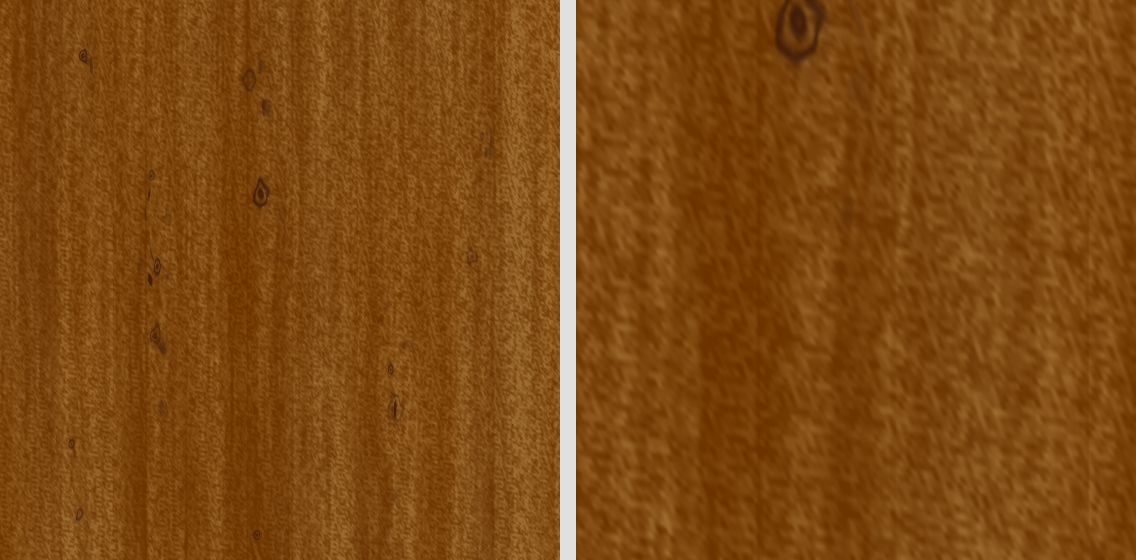
Left, the full canvas; right, a detail of the centre.
Write a WebGL 2 fragment shader that draws this texture.

```glsl
#version 300 es
precision highp float;

uniform vec2 u_resolution;
out vec4 fragColor;

#define BOARDS 11.0
#define STRIPS 5.0
#define KNOTS 13
#define KNOT_SIZE 0.017
#define BAND_CONTRAST 1.5
#define FIBRE_CONTRAST 1.7
#define SPECKLE_CONTRAST 3.5
#define RELIEF_CONTRAST 3.4
#define CRACK_DEPTH 0.85
#define WOOD_MEAN vec3(0.503, 0.294, 0.076)
#define WOOD_STEP vec3(0.036, 0.041, 0.035)
#define KNOT_COLOR vec3(0.22, 0.09, 0.03)

float hash(vec2 p) {
    return fract(sin(dot(p, vec2(127.1, 311.7))) * 43758.5453);
}

float noise(vec2 p) {
    vec2 cell = floor(p);
    vec2 f = fract(p);
    f = f * f * (3.0 - 2.0 * f);
    float low = mix(hash(cell), hash(cell + vec2(1.0, 0.0)), f.x);
    float high = mix(hash(cell + vec2(0.0, 1.0)), hash(cell + vec2(1.0, 1.0)), f.x);
    return mix(low, high, f.y);
}

// Noise in -0.5..0.5, stretched by separate frequencies
float streak(vec2 p, float across, float along) {
    return noise(p * vec2(across, along) + across) - 0.5;
}

float boardEdge(float id) {
    return (id + 0.7 * (hash(vec2(id, 4.0)) - 0.5)) / BOARDS;
}

// x: tone of the board, y: darkness of its seam
vec2 board(float x) {
    float id = floor(x * BOARDS);
    if (x < boardEdge(id)) id -= 1.0;
    else if (x >= boardEdge(id + 1.0)) id += 1.0;
    float left = x - boardEdge(id);
    float right = boardEdge(id + 1.0) - x;
    float blend = smoothstep(0.0, 0.005, left);
    float tone = mix(hash(vec2(id - 1.0, 9.0)), hash(vec2(id, 9.0)), blend) - 0.5;
    float seam = 1.0 - smoothstep(0.0005, 0.003, min(left, right));
    return vec2(tone, seam * hash(vec2(id, 2.0)));
}

void main() {
    vec2 uv = gl_FragCoord.xy / u_resolution;
    vec2 grain = uv;
    float figure = 0.0;
    float knotDark = 0.0;
    float wobble = streak(uv, 110.0, 70.0);

    // Knots sit in loose columns and push the fibres aside
    for (int i = 0; i < KNOTS; i++) {
        float id = float(i);
        float column = mod(id, STRIPS);
        float size = KNOT_SIZE * (0.35 + 0.65 * pow(hash(vec2(id, 7.0)), 3.0));
        vec2 center = vec2(
            (column + 0.5 + 0.5 * (hash(vec2(column, 5.0)) - 0.5)) / STRIPS
                + 0.035 * (hash(vec2(id, 1.0)) - 0.5),
            fract(id * 0.37 + 0.2 + 0.15 * hash(vec2(id, 3.0))));
        vec2 d = uv - center;

        vec2 pushed = d / (size * vec2(3.0, 7.0));
        grain.x -= 0.4 * d.x * exp(-dot(pushed, pushed));

        vec2 zone = d / vec2(0.010 + 1.0 * size, 0.05 + 7.0 * size);
        figure += exp(-dot(zone, zone));

        float radius = length(d / (size * vec2(1.0, 1.8))) + 0.9 * wobble;
        float rings = 0.5 + 0.5 * cos(radius * 9.0);
        float fade = 1.0 - smoothstep(0.5, 1.4, radius);
        float strength = mix(0.4, 0.95, hash(vec2(id, 8.0)));
        knotDark = max(knotDark, strength * fade * (0.25 + 0.75 * rings));
    }
    figure = min(figure, 1.0);

    // Boards and long fibres
    grain.x += 0.004 * streak(uv, 6.0, 3.0);
    vec2 plank = board(uv.x + 0.002 * streak(uv, 2.0, 3.0));
    float tone = 0.1 + 1.9 * plank.x - 0.9 * plank.y;
    tone += BAND_CONTRAST * streak(grain, 26.0, 0.9);
    tone += FIBRE_CONTRAST * streak(grain, 75.0, 2.0);
    tone += FIBRE_CONTRAST * streak(grain, 190.0, 9.0);

    // Fine pores, stronger on pale wood
    vec2 slanted = uv + vec2(0.35 * uv.y, 0.15 * uv.x);
    float pores = streak(slanted, 330.0, 230.0) + 0.45 * streak(slanted, 180.0, 110.0);
    tone += SPECKLE_CONTRAST * pores * (1.0 + 0.2 * clamp(tone, -2.0, 2.0));

    // Torn, raised grain along the knot columns
    vec2 torn = uv + vec2(0.026 * streak(uv, 18.0, 16.0) + 0.1 * uv.y, 0.0);
    float ridge = streak(torn, 130.0, 26.0);
    float relief = ridge - streak(torn + vec2(0.003, -0.002), 130.0, 26.0);
    tone += figure * RELIEF_CONTRAST * relief;
    float crack = figure * smoothstep(0.16, 0.34, ridge)
                * smoothstep(0.08, 0.28, streak(uv, 34.0, 11.0));

    // Colour, with the dark side held back
    tone = tone < 0.0 ? 0.88 * max(tone, -2.6) : min(tone, 3.0);
    vec3 color = WOOD_MEAN + WOOD_STEP * tone;
    color += vec3(-0.004, 0.014, 0.028) * streak(uv, 14.0, 2.0);
    color = mix(color, KNOT_COLOR, clamp(max(knotDark * 0.9, crack * CRACK_DEPTH), 0.0, 1.0));
    fragColor = vec4(clamp(color, 0.0, 1.0), 1.0);
}
```
